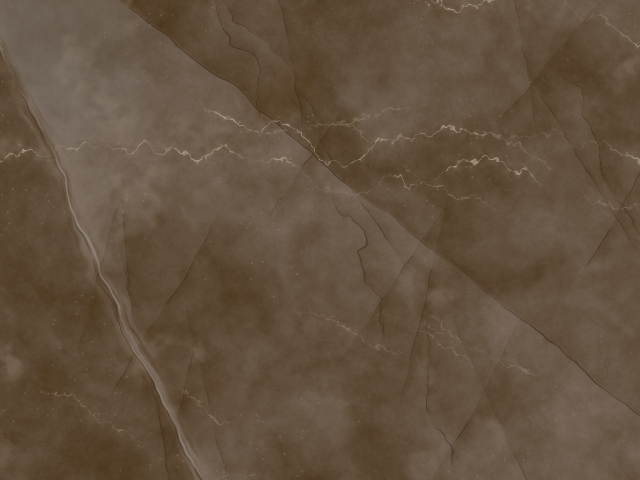
A Shadertoy shader for this texture:

```glsl
// Brown marble slab: mottled panes, fine dark cracks, crumbly pale veins and a calcite band.

float hash(vec2 p) {
    vec3 q = fract(p.xyx * 0.1031);
    q += dot(q, q.yzx + 33.33);
    return fract((q.x + q.y) * q.z);
}

float noise(vec2 p) {
    vec2 cell = floor(p), f = fract(p);
    f = f * f * (3.0 - 2.0 * f);
    return mix(mix(hash(cell), hash(cell + vec2(1, 0)), f.x),
               mix(hash(cell + vec2(0, 1)), hash(cell + vec2(1, 1)), f.x), f.y);
}

float fbm(vec2 p) {
    float sum = 0.0, amp = 0.5;
    for (int i = 0; i < 5; i++) {
        sum += amp * noise(p);
        p = mat2(1.6, 1.2, -1.2, 1.6) * p + 17.3;
        amp *= 0.5;
    }
    return sum / 0.97;
}

// Soft-edged stroke around distance zero, never thinner than a pixel
float stroke(float d, float width) {
    float soft = max(0.0024, 1.0 / iResolution.y);
    return 1.0 - smoothstep(width, width + soft, abs(d));
}

// Round flecks, one per cell of a jittered grid, kept where the hash is high
float flecks(vec2 p, float scale, float keep) {
    vec2 cell = floor(p * scale);
    vec2 center = 0.3 + 0.4 * vec2(hash(cell + 3.0), hash(cell + 8.0));
    float d = length(fract(p * scale) - center);
    return step(keep, hash(cell + 21.0)) * (1.0 - smoothstep(0.05, 0.28, d));
}

void mainImage(out vec4 fragColor, in vec2 fragCoord) {
    vec2 p = fragCoord / iResolution.y;
    vec2 wobble = vec2(fbm(p * 6.0 + 40.0), fbm(p * 6.0 + 90.0)) - 0.5;
    vec2 ripple = vec2(noise(p * 38.0 + 12.0), noise(p * 38.0 + 70.0)) - 0.5;
    vec2 q = p + 0.035 * wobble + 0.006 * ripple;

    // Mottled ground tone, from dark (0) to pale (1)
    float cloud = fbm(p * 2.6 + 0.6 * wobble + 5.0);
    float mottle = fbm(p * 10.0 + 2.5 * wobble + 31.0);
    float tone = 0.47 + 1.0 * (cloud - 0.5) + 0.75 * (mottle - 0.5);
    tone += 0.34 * (fbm(p * 42.0) - 0.5) + 0.12 * (noise(p * 230.0) - 0.5);

    // Large panes either side of the calcite band and the diagonal fault
    float band = (q.x - 0.42 + 0.46 * q.y) * 0.91;
    float fault = (q.y - 1.2 + 0.8 * q.x) * 0.78;
    float rightOfBand = smoothstep(-0.01, 0.02, band);
    float belowFault = 1.0 - smoothstep(-0.004, 0.006, fault);
    float upperPane = rightOfBand * belowFault * smoothstep(0.1, 0.75, p.y);
    tone += 0.27 * upperPane - 0.3 * (1.0 - rightOfBand);
    tone -= 0.24 * (1.0 - belowFault) * exp(-7.0 * max(fault, 0.0));
    tone -= 0.14 * smoothstep(0.75, 1.3, p.x) * smoothstep(0.45, 0.9, p.y);
    tone -= 0.25 * smoothstep(0.45, 0.0, p.y) * smoothstep(0.45, 0.6, fbm(p * 3.0 + 61.0));

    // Long hairline cracks in a few directions, each shading one of its sides
    float broken = smoothstep(0.25, 0.6, noise(p * 13.0 + 3.0));
    float crack = stroke(fault, 0.0) * (0.2 + 0.5 * broken);
    for (int i = 0; i < 22; i++) {
        float k = float(i);
        float h = hash(vec2(k, 7.0)), g = hash(vec2(k, 19.0));
        vec2 center = vec2(0.2 + 1.15 * fract(k * 0.618 + 0.12), fract(k * 0.755 + 0.35));
        float angle = 1.0 + 0.38 * mod(k, 3.0) + 0.75 * step(0.66, h) + 0.3 * (g - 0.5);
        vec2 dir = vec2(cos(angle), sin(angle));
        vec2 r = p + mix(0.018, 0.15, step(0.68, g)) * wobble + 0.005 * ripple - center;
        float along = dot(r, dir), across = dot(r, vec2(-dir.y, dir.x));
        float reach = 0.14 + 0.22 * h;
        float taper = 1.0 - smoothstep(0.5 * reach, reach, abs(along));
        float gaps = 0.2 + 0.8 * smoothstep(0.25, 0.7, noise(vec2(along * 22.0, k * 5.0)));
        crack = max(crack, taper * gaps * (0.3 + 0.4 * g) * stroke(across, 0.0));
        tone -= taper * gaps * 0.13 * exp(-abs(across) * 90.0);
        float side = smoothstep(-0.004, 0.004, across) - 0.45;
        tone += taper * 0.17 * side * exp(-abs(across) * 14.0);
    }

    // Stone colours, warmer in the dark and greyer at the top left
    tone = clamp(tone, -0.25, 1.15);
    vec3 color = mix(vec3(0.32, 0.24, 0.15), vec3(0.47, 0.41, 0.36), tone);
    float rust = smoothstep(0.6, 0.75, fbm(p * 5.0 + 73.0));
    color = mix(color, vec3(0.32, 0.22, 0.11), 0.5 * rust);
    float grey = upperPane * smoothstep(0.4, 0.0, length(p - vec2(0.1, 0.92)));
    color = mix(color, vec3(0.43, 0.40, 0.37), 0.45 * grey);
    color = mix(color, vec3(0.21, 0.15, 0.10), 0.8 * crack);

    // Crumbly pale veins: three across the slab, then faint hairlines
    float crumbs = smoothstep(0.25, 0.7, noise(p * 120.0 + 9.0));
    float vein = 0.0;
    for (int i = 0; i < 13; i++) {
        float k = float(i);
        bool strong = i < 3;
        float h = hash(vec2(k, 3.0)), g = hash(vec2(k, 11.0));
        vec2 start = strong ? vec2(0.45 * k - 0.05, 0.61 + 0.175 * k) : vec2(1.1 * h, g);
        float slope = strong ? -0.04 - 0.13 * mod(k, 2.0) : 1.3 * (hash(vec2(k, 23.0)) - 0.65);
        float extent = strong ? 1.2 : 0.2 + 0.3 * g;
        float x = p.x - start.x;
        float wander = (strong ? 0.3 : 0.14) * (fbm(vec2(x * 3.6, k * 9.0 + 2.0)) - 0.5)
                     + 0.02 * (noise(vec2(x * 34.0, k)) - 0.5)
                     + 0.012 * (noise(p * 85.0) - 0.5) + 0.008 * (noise(p * 170.0) - 0.5);
        float d = (p.y - start.y - slope * x - wander) * 0.8;
        float ends = smoothstep(0.0, 0.06, x) * (1.0 - smoothstep(extent - 0.08, extent, x));
        float patchy = 0.2 + 0.8 * smoothstep(0.25, 0.7, noise(vec2(x * 19.0, k * 7.0)));
        float line = stroke(d, strong ? 0.0004 : 0.0) * (0.5 + 0.5 * crumbs);
        line += exp(-abs(d) * 85.0) * (0.08 + 0.22 * crumbs * patchy);
        vein = max(vein, ends * patchy * line * (strong ? 0.8 : 0.36));
    }
    color = mix(color, vec3(0.63, 0.56, 0.49), min(vein, 1.0));

    // Streaky, patchy calcite band with a broken bright thread and a dark seam
    float streak = fbm(vec2(band * 110.0, p.y * 12.0)) * (0.5 + fbm(p * 14.0 + 8.0));
    float spread = 0.008 + 0.02 * noise(vec2(p.y * 7.0, 4.0));
    float body = exp(-pow(band / spread, 2.0)) * smoothstep(0.2, 0.7, streak);
    color = mix(color, vec3(0.52, 0.46, 0.41), 0.75 * body);
    float thread = band + 0.012 * (noise(vec2(p.y * 14.0, 8.0)) - 0.3);
    float bright = stroke(thread, 0.0004) * smoothstep(0.3, 0.7, noise(p * 16.0));
    float seam = stroke(thread + 0.005, 0.0) * smoothstep(0.35, 0.7, noise(p * 12.0 + 6.0));
    color = mix(color, vec3(0.60, 0.56, 0.53), 0.6 * bright);
    color = mix(color, vec3(0.24, 0.18, 0.13), 0.5 * seam);

    // Chalky smudges and tiny flecks
    float smudge = smoothstep(0.6, 0.8, fbm(p * 7.0 + 131.0)) * smoothstep(0.3, 0.7, fbm(p * 34.0));
    float dots = flecks(p, 85.0, 0.93) * smoothstep(0.42, 0.65, fbm(p * 7.0 + 55.0));
    color = mix(color, vec3(0.55, 0.49, 0.43), 0.45 * smudge + 0.4 * dots);

    fragColor = vec4(color, 1.0);
}
```
